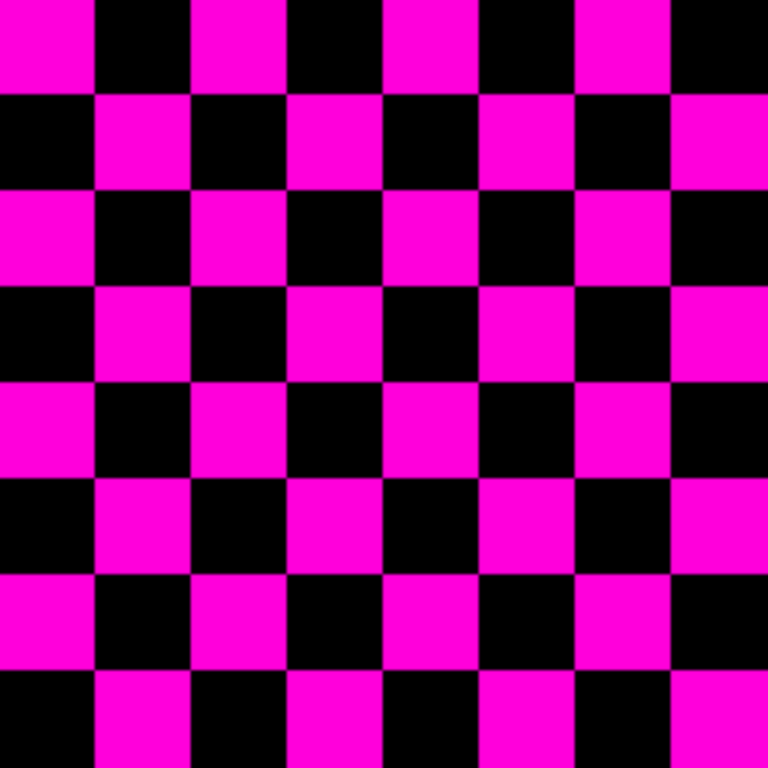
This pattern is drawn by a Shadertoy shader. Its source:

```glsl
// Checkerboard of eight by eight magenta and black squares with softened edges.

const float CELLS = 8.0;
const float EDGE_SOFTNESS = 0.026;              // half width of the blend, in cells
const vec2 GRID_SHIFT = vec2(0.014, -0.018);    // slight offset of the inner edges, in cells
const vec3 MAGENTA = vec3(1.0, 0.0, 0.86);
const vec3 BLACK = vec3(0.0);

// Signed distance to the nearest cell edge: positive in even cells, negative in odd ones.
vec2 stripeDistance(vec2 p) {
    return 0.5 - abs(mod(p + 0.5, 2.0) - 1.0);
}

// Soft square wave from -1 to 1 along each axis.
vec2 softStripes(vec2 p, vec2 halfWidth) {
    return 2.0 * smoothstep(-halfWidth, halfWidth, stripeDistance(p)) - 1.0;
}

// Checker coverage: 0 where the stripe signs agree, 1 where they differ.
float checker(vec2 p, vec2 halfWidth) {
    vec2 stripes = softStripes(p, halfWidth);
    return 0.5 - 0.5 * stripes.x * stripes.y;
}

void mainImage(out vec4 fragColor, in vec2 fragCoord) {
    vec2 grid = CELLS * fragCoord / iResolution.xy + GRID_SHIFT;

    // Keep the outer border free of blended edges.
    grid = clamp(grid, 0.5, CELLS - 0.5);

    // Blend over the set softness, but never less than a pixel.
    vec2 pixel = CELLS / iResolution.xy;
    vec2 halfWidth = max(vec2(EDGE_SOFTNESS), 0.75 * pixel);

    fragColor = vec4(mix(BLACK, MAGENTA, checker(grid, halfWidth)), 1.0);
}
```
